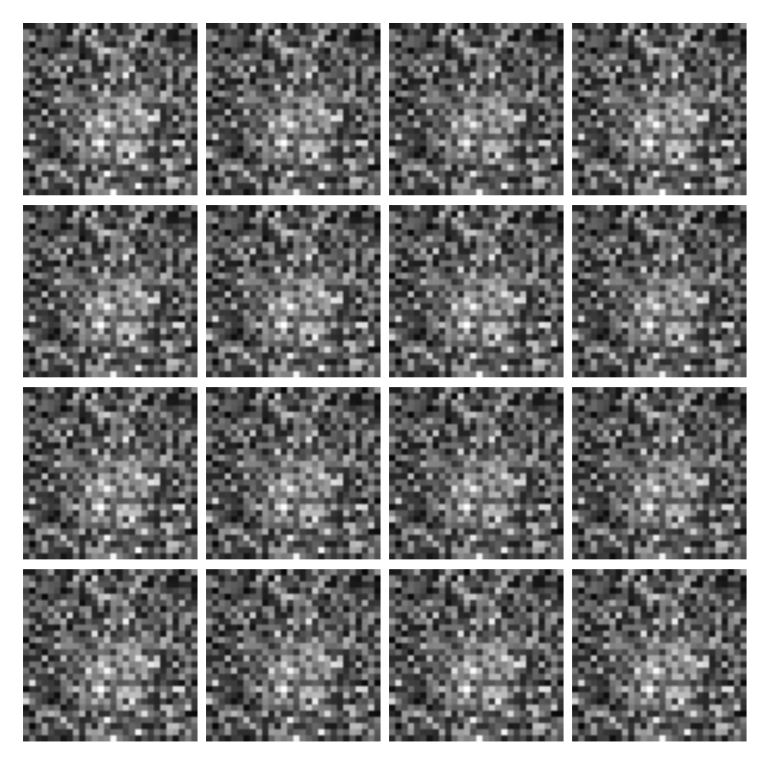
A WebGL 1 fragment shader for this pattern:

```glsl
precision highp float;
// Four by four grid of square grey mosaic tiles on white, sharing one random cell layout.

uniform vec2 u_resolution;

#define TILES 4.0
#define CELLS 28.0
#define MARGIN vec2(0.0300, 0.0301)
#define PITCH vec2(0.2383, 0.2383)
#define TILE_SIZE vec2(0.2272, 0.2255)
#define CELL_BLUR 0.3
#define GLOW_CENTER vec2(0.55, 0.62)
#define GLOW_RADIUS vec2(0.32, 0.45)
#define GLOW_STRENGTH 0.22
#define TILE_VARIATION 0.06
#define CELL_VARIATION 0.03
#define SEED 17.0

float hash(vec2 p) {
  vec3 q = fract(vec3(p.xyx) * 0.1031);
  q += dot(q, q.yzx + 33.33);
  return fract((q.x + q.y) * q.z);
}

// Grey level of one cell: shared noise, a brighter middle and slight wear per tile.
float cellGrey(vec2 cell, vec2 tile) {
  cell = clamp(cell, 0.0, CELLS - 1.0);
  float u = hash(cell + SEED);
  float grey = 0.08 + 0.58 * u + 0.3 * pow(u, 16.0);

  vec2 d = ((cell + 0.5) / CELLS - GLOW_CENTER) / GLOW_RADIUS;
  grey += GLOW_STRENGTH * (exp(-dot(d, d)) - 0.4);

  float tileGain = 1.0 + TILE_VARIATION * (hash(tile + 71.0) - 0.5);
  float wear = CELL_VARIATION * (hash(cell + tile * 53.0 + 211.0) - 0.5);
  return clamp(grey * tileGain + wear, 0.03, 1.0);
}

// Mosaic with narrow soft transitions between neighbouring cells.
float mosaic(vec2 local, vec2 tile) {
  vec2 p = local * CELLS - 0.5;
  vec2 cell = floor(p);
  vec2 blend = smoothstep(0.5 - CELL_BLUR, 0.5 + CELL_BLUR, p - cell);
  float upper = mix(cellGrey(cell, tile), cellGrey(cell + vec2(1.0, 0.0), tile), blend.x);
  float lower = mix(cellGrey(cell + vec2(0.0, 1.0), tile), cellGrey(cell + 1.0, tile), blend.x);
  return mix(upper, lower, blend.y);
}

void main() {
  // Canvas coordinates running down from the upper left.
  vec2 uv = gl_FragCoord.xy / u_resolution;
  uv.y = 1.0 - uv.y;

  vec2 tile = clamp(floor((uv - MARGIN) / PITCH), 0.0, TILES - 1.0);
  vec2 local = (uv - MARGIN - tile * PITCH) / TILE_SIZE;

  // Antialiased coverage of the tile rectangle.
  vec2 edge = min(local, 1.0 - local) * TILE_SIZE * u_resolution;
  vec2 inside = clamp(edge + 0.5, 0.0, 1.0);

  float grey = mix(1.0, mosaic(local, tile), inside.x * inside.y);
  gl_FragColor = vec4(vec3(grey), 1.0);
}
```
